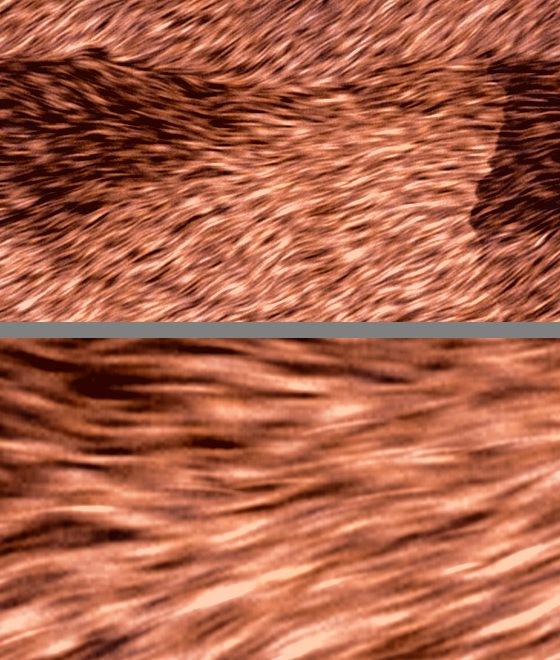
Top, the full canvas; bottom, a detail of the centre.
Reproduce this texture procedurally as a WebGL 2 fragment shader.

```glsl
#version 300 es
precision highp float;

uniform vec2 u_resolution;
out vec4 fragColor;

float hash(vec2 p) {
    return fract(sin(dot(p, vec2(127.1, 311.7))) * 43758.5453);
}

float noise(vec2 p) {
    vec2 cell = floor(p);
    vec2 f = fract(p);
    f = f * f * (3.0 - 2.0 * f);
    float low = mix(hash(cell), hash(cell + vec2(1.0, 0.0)), f.x);
    float high = mix(hash(cell + vec2(0.0, 1.0)), hash(cell + vec2(1.0)), f.x);
    return mix(low, high, f.y);
}

// 1 in the upper coat, 0 below its wavy lower border
float upperCoat(vec2 p, float softness) {
    float border = 0.785 + 0.05 * cos((p.x - 0.25) * 5.0);
    border += 0.05 * (noise(p * vec2(14.0, 22.0)) - 0.5);
    return smoothstep(-softness, softness, p.y - border);
}

// 1 to the right of the ragged vertical seam
float rightCoat(vec2 p) {
    float seam = 1.515 + 0.05 * sin((p.y - 0.47) * 9.0);
    seam += 0.05 * (noise(p * vec2(8.0, 32.0)) - 0.5);
    return smoothstep(-0.008, 0.008, p.x - seam);
}

// Unit vector along which the hair lies
vec2 hairDirection(vec2 p) {
    float lean = mix(-0.24, 0.08, smoothstep(0.5, 1.2, p.x));
    float lower = mix(lean, 0.5, smoothstep(0.78, 0.15, p.y));
    float angle = mix(lower, 0.56, upperCoat(p, 0.05));
    angle += 0.35 * (noise(p * 7.0) - 0.5) + 0.3 * (noise(p * 19.0 + 5.0) - 0.5);
    return vec2(cos(angle), sin(angle));
}

// Noise smeared along a direction, scaled to roughly unit deviation
float streaks(vec2 p, vec2 dir, float frequency, float span) {
    const int TAPS = 19;
    float sum = 0.0;
    float total = 0.0;
    for (int i = 0; i < TAPS; i++) {
        float t = (float(i) + 0.5) / float(TAPS) - 0.5;
        float weight = 0.5 + 0.5 * cos(6.2832 * t);
        sum += weight * noise((p + dir * t * span) * frequency);
        total += weight;
    }
    return (sum / total - 0.5) * 3.3 * sqrt(span * frequency);
}

// Single tapered hairs, one per grid cell
float looseHairs(vec2 p, float cellSize, float width, float seed, float pixel) {
    vec2 home = floor(p / cellSize);
    float cover = 0.0;
    for (int j = -1; j <= 1; j++) {
        for (int i = -1; i <= 1; i++) {
            vec2 cell = home + vec2(i, j);
            vec2 key = cell + seed;
            vec2 root = (cell + vec2(hash(key), hash(key + 17.3))) * cellSize;
            vec2 dir = hairDirection(root);
            vec2 d = p - root;
            float halfLength = cellSize * mix(0.25, 0.75, hash(key + 41.7));
            float along = dot(d, dir) / halfLength;
            float across = dot(d, vec2(-dir.y, dir.x)) + 0.08 * halfLength * along * along;
            float taper = max(1.0 - along * along, 0.0);
            float body = 1.0 - smoothstep(0.0, width + pixel, abs(across));
            cover = max(cover, body * taper * mix(0.3, 1.0, hash(key + 73.1)));
        }
    }
    return cover;
}

// Broad light and dark areas of the coat
float coatTone(vec2 p, float upper, float right) {
    float bandEdge = mix(0.27, 0.62, smoothstep(0.1, 0.95, p.x));
    float band = smoothstep(bandEdge - 0.12, bandEdge + 0.12, p.y);
    float lower = mix(0.45, mix(-1.15, -0.4, smoothstep(0.4, 1.0, p.x)), band);
    lower += 0.2 * smoothstep(0.7, 0.0, length(p - vec2(1.1, 0.2)));
    float patchTone = mix(-0.05, -1.5, smoothstep(0.2, 0.34, p.y));
    float tone = mix(mix(lower, patchTone, right), 0.22, upper);
    return tone + 0.6 * (noise(p * 5.0 + 9.0) - 0.5);
}

vec3 furColor(float level) {
    vec3 c = vec3(0.16, 0.02, 0.0);
    c = mix(c, vec3(0.39, 0.15, 0.08), clamp(level, 0.0, 1.0));
    c = mix(c, vec3(0.59, 0.31, 0.22), clamp(level - 1.0, 0.0, 1.0));
    c = mix(c, vec3(0.78, 0.43, 0.32), clamp(level - 2.0, 0.0, 1.0));
    c = mix(c, vec3(0.93, 0.59, 0.47), clamp(level - 3.0, 0.0, 1.0));
    return mix(c, vec3(1.0, 0.81, 0.69), clamp(level - 4.0, 0.0, 1.0));
}

void main() {
    vec2 p = gl_FragCoord.xy / u_resolution.y;
    float pixel = 1.0 / u_resolution.y;
    vec2 dir = hairDirection(p);
    float upper = upperCoat(p, 0.025);
    float right = rightCoat(p);

    // Layered strands over the broad tone
    float tone = coatTone(p, upper, right);
    tone += 0.62 * streaks(p, dir, 135.0, 0.085);
    tone += 0.4 * streaks(p + 3.7, dir, 62.0, 0.13);
    tone += 0.5 * (noise(p * 210.0) - 0.5);
    tone += 1.5 * looseHairs(p, 0.09, 0.0035, 11.0, pixel);
    tone -= 1.3 * looseHairs(p, 0.075, 0.005, 57.0, pixel);

    // Rosy and orange drift of the hue
    vec3 color = furColor((tone + 1.93) / 0.78);
    float rosy = noise(p * 3.0 + 2.0) - 0.6 + 0.5 * upper + 0.4 * right;
    rosy += 0.35 * streaks(p + 8.1, dir, 70.0, 0.08);
    color += vec3(-0.02, 0.004, 0.045) * rosy;
    fragColor = vec4(clamp(color, 0.0, 1.0), 1.0);
}
```
